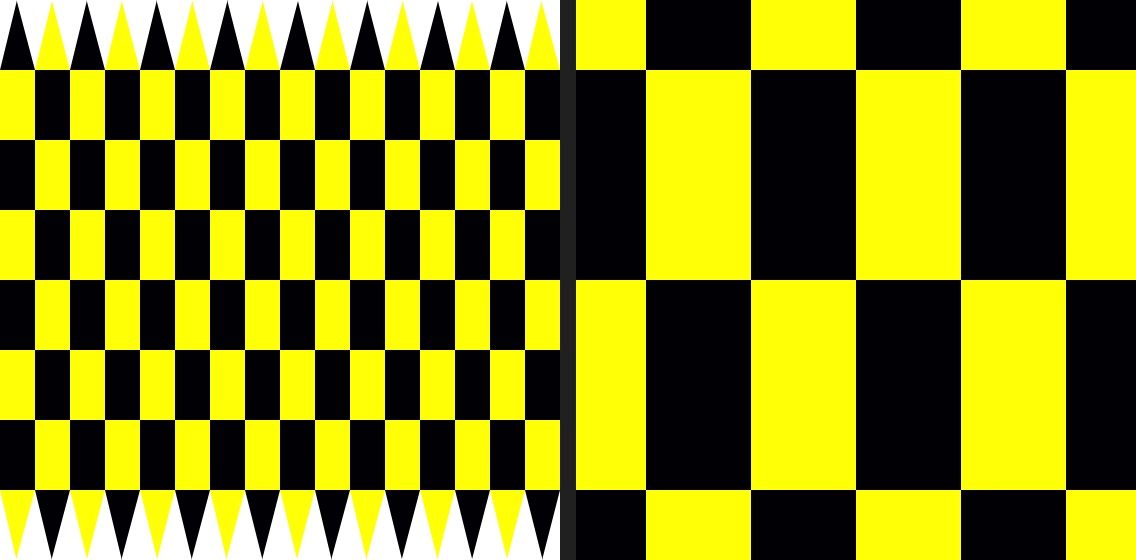
Left, the full canvas; right, a detail of the centre.
Write a Shadertoy shader that draws this pattern.

```glsl
// Yellow and black checkerboard of tall cells, fringed with spikes above and below on white.
#define COLUMNS 16.0
#define ROWS 8.0
#define TIP_HEIGHT 0.985
#define TIP_CENTRE 0.49
#define TIP_JITTER 0.05
#define YELLOW vec3(1.0, 1.0, 0.02)
#define BLACK vec3(0.0, 0.0, 0.02)
#define WHITE vec3(1.0)

float hash(vec2 p) {
    return fract(sin(dot(p, vec2(127.1, 311.7))) * 43758.5453);
}

// Alternates between +1 and -1 per unit, softened over one pixel.
vec2 squareWave(vec2 p, vec2 pixel) {
    vec2 f = fract(p);
    vec2 edge = min(f, 1.0 - f);
    return (1.0 - 2.0 * mod(floor(p), 2.0)) * clamp(2.0 * edge / pixel, 0.0, 1.0);
}

// Coverage of a spike with its base at height 0 and a slightly wandering tip.
float spike(float x, float height, float tip, float pixel) {
    float t = height / TIP_HEIGHT;
    float inside = min(x - tip * t, 1.0 - (1.0 - tip) * t - x);
    return clamp(inside / pixel + 0.5, 0.0, 1.0);
}

void mainImage(out vec4 fragColor, in vec2 fragCoord) {
    vec2 grid = vec2(COLUMNS, ROWS);
    vec2 pixel = grid / iResolution.xy;
    vec2 p = fragCoord * pixel;

    // Checkerboard
    vec2 wave = squareWave(p, pixel);
    vec3 checker = mix(BLACK, YELLOW, 0.5 + 0.5 * wave.x * wave.y);

    // Spiked fringe in the outermost rows
    float height = abs(p.y - 0.5 * ROWS) - (0.5 * ROWS - 1.0);
    float tip = TIP_CENTRE + TIP_JITTER * (hash(floor(p)) - 0.5);
    float cover = spike(fract(p.x), max(height, 0.0), tip, pixel.x);
    float fringe = clamp(height / pixel.y + 0.5, 0.0, 1.0);

    fragColor = vec4(mix(WHITE, checker, mix(1.0, cover, fringe)), 1.0);
}
```
